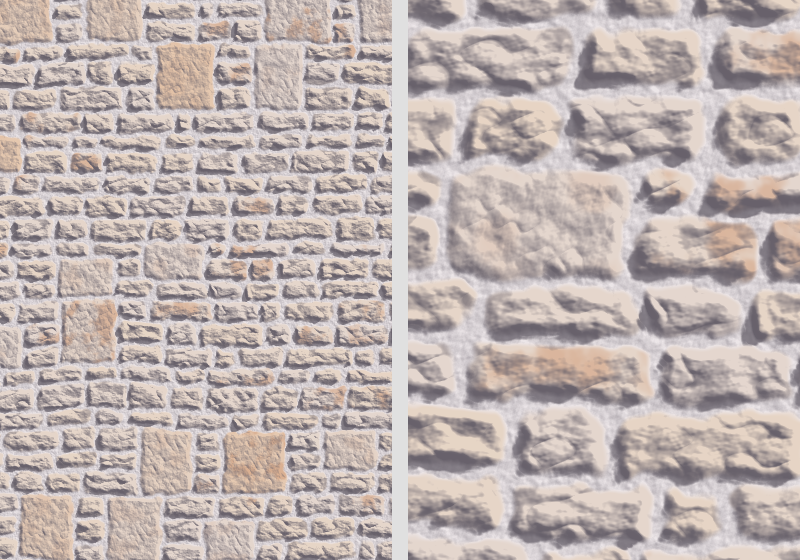
Left, the full canvas; right, a detail of the centre.
A Shadertoy shader for this texture:

```glsl
// Sunlit rubble wall: rough pale stones in uneven courses with larger square blocks.
// Jittered courses and joints give a stone distance field; noise adds creased relief,
// which is lit from the upper right with short cast shadows over bright mortar.

const float COURSE = 0.0385;                    // mean course height
const float COLUMN = 0.082;                     // mean stone length
const vec2 TO_SUN = vec2(0.72, 0.69);
const vec3 SHADE = vec3(0.40, 0.375, 0.415);
const vec3 MORTAR = vec3(0.905, 0.88, 0.89);
const vec3 GREY_STONE = vec3(0.87, 0.825, 0.81);
const vec3 CREAM_STONE = vec3(0.885, 0.815, 0.755);
const vec3 OCHRE_STONE = vec3(0.88, 0.765, 0.67);
const vec3 RUST = vec3(0.80, 0.60, 0.47);

struct Stone {
    float dist;    // signed distance, negative inside
    vec2 id;
    float block;   // 1 for a large block
};

float hash(vec2 p) {
    vec3 q = fract(p.xyx * 0.1031);
    q += dot(q, q.yzx + 33.33);
    return fract((q.x + q.y) * q.z);
}

float noise(vec2 p) {
    vec2 i = floor(p), f = fract(p);
    f = f * f * f * (f * (f * 6.0 - 15.0) + 10.0);
    float low = mix(hash(i), hash(i + vec2(1, 0)), f.x);
    float high = mix(hash(i + vec2(0, 1)), hash(i + vec2(1, 1)), f.x);
    return mix(low, high, f.y);
}

float fbm(vec2 p) {
    float sum = 0.0, amp = 0.53;
    for (int i = 0; i < 4; i++) {
        sum += amp * noise(p);
        p = mat2(1.6, 1.2, -1.2, 1.6) * p + 7.3;
        amp *= 0.5;
    }
    return sum;
}

// Lower edge of a course
float courseEdge(float row) {
    return COURSE * (row + 0.36 * (hash(vec2(row, 41.0)) - 0.5));
}

// First and end course of the stone at a column; blocks take two or three courses
vec2 stoneSpan(float col, float row) {
    vec2 single = vec2(row, row + 1.0);
    float band = floor(row / 3.0);
    if (mod(col + band, 2.0) > 0.5 || hash(vec2(col, band + 71.0)) > 0.45) return single;
    float pick = hash(vec2(col + 19.0, band + 5.0));
    float first = band * 3.0 + step(0.75, pick);
    float end = band * 3.0 + 3.0 - step(0.45, pick) * step(pick, 0.75);
    return row < first || row >= end ? single : vec2(first, end);
}

float isBlock(float col, float row) {
    vec2 span = stoneSpan(col, row);
    return step(1.5, span.y - span.x);
}

// Left joint of a column, shared by all courses beside a block
float joint(float col, float row) {
    float right = isBlock(col, row), left = isBlock(col - 1.0, row);
    float beside = max(left, right);
    float key = mix(row, floor(row / 3.0) * 3.0 + 200.0, beside);
    float jitter = mix(0.66, 0.28, beside) * (hash(vec2(col + 3.0, key)) - 0.5);
    return col + jitter + 0.14 * (left - right);
}

float roundBox(vec2 p, vec2 halfSize, float radius) {
    vec2 q = abs(p) - halfSize + radius;
    return length(max(q, 0.0)) + min(max(q.x, q.y), 0.0) - radius;
}

vec2 wobble(vec2 p, float scale) {
    return vec2(noise(p * scale), noise(p * scale + 31.0)) - 0.5;
}

Stone wall(vec2 p) {
    p.y += 0.014 * (noise(p * vec2(5.0, 3.0)) - 0.5);
    p += 0.007 * wobble(p, 42.0) + 0.004 * wobble(p, 110.0);

    float row = floor(p.y / COURSE);
    row += step(courseEdge(row + 1.0), p.y) - step(p.y, courseEdge(row));
    float x = p.x / COLUMN + 10.0 * hash(vec2(floor(row / 3.0), 13.0));
    float col = floor(x);
    col += step(joint(col + 1.0, row), x) - step(x, joint(col, row));

    vec2 span = stoneSpan(col, row);
    vec2 low = vec2(joint(col, row) * COLUMN, courseEdge(span.x));
    vec2 high = vec2(joint(col + 1.0, row) * COLUMN, courseEdge(span.y));
    vec2 id = vec2(col, span.x);
    float gap = 0.0028 + 0.0024 * hash(id + 57.0);
    vec2 local = vec2(x * COLUMN, p.y) - 0.5 * (low + high);
    float dist = roundBox(local, 0.5 * (high - low) - gap, 0.008);
    return Stone(dist, id, isBlock(col, row));
}

// Broken rock face: rough lumps cut by sharp creases
float rockiness(vec2 p, Stone s) {
    vec2 q = p * mix(vec2(52.0, 78.0), vec2(95.0), s.block) + s.id * 17.0;
    float crease = abs(2.0 * noise(mat2(0.8, -0.5, 0.5, 0.8) * q + 5.0) - 1.0);
    return 0.72 * fbm(q) + 0.36 * crease;
}

float relief(vec2 p) {
    Stone s = wall(p);
    float body = smoothstep(0.002, -0.008, s.dist);
    float rock = (rockiness(p, s) - 0.3) * mix(0.0155, 0.0062, s.block);
    float grain = 0.0019 * fbm(p * 180.0);
    return mix(grain, 0.0048 + rock, body);
}

// Strength of the shadow thrown by higher relief toward the sun
float castShadow(vec2 p, float height) {
    float excess = 0.0;
    for (int i = 1; i <= 4; i++) {
        float t = 0.0035 * float(i);
        excess = max(excess, relief(p + TO_SUN * t) - height - 0.42 * t);
    }
    return smoothstep(0.0, 0.0032, excess);
}

vec3 stoneColour(vec2 p, Stone s) {
    float warmth = hash(s.id + 83.0);
    vec3 colour = mix(GREY_STONE, CREAM_STONE, mix(warmth, 1.0, 0.3));
    colour = mix(colour, OCHRE_STONE, s.block * smoothstep(0.2, 1.0, warmth));
    float stain = smoothstep(0.45, 0.75, fbm(p * 38.0 + s.id));
    stain *= step(0.9, hash(s.id + 29.0)) + 0.3 * s.block;
    return mix(colour, RUST, 0.55 * min(stain, 1.0));
}

void mainImage(out vec4 fragColor, in vec2 fragCoord) {
    vec2 p = fragCoord / iResolution.y;
    Stone s = wall(p);
    float inside = smoothstep(0.002, -0.0025, s.dist);

    // Slope lighting, dark hollows and cast shadow
    float height = relief(p), reach = 0.002;
    float slope = (height - relief(p + TO_SUN * reach)) / reach;
    float light = mix(0.87, mix(0.77, 0.82, s.block), inside) + 0.66 * slope;
    float hollow = smoothstep(0.44, 0.26, rockiness(p, s)) * inside;
    light *= 1.0 - hollow * mix(0.35, 0.15, s.block);
    light = clamp(light, 0.06, 1.04) * (1.0 - 0.75 * castShadow(p, height));

    vec3 albedo = mix(MORTAR, stoneColour(p, s), inside);
    fragColor = vec4(mix(SHADE, albedo, light), 1.0);
}
```
